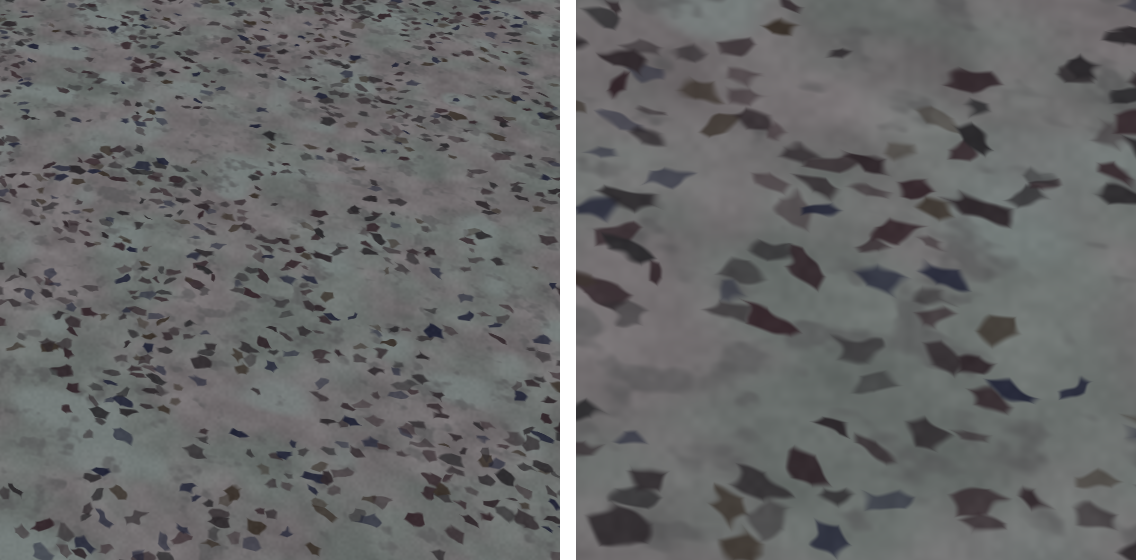
Left, the full canvas; right, a detail of the centre.
Write a three.js fragment shader that draws this texture.

```glsl
varying vec2 vUv;

float hash(vec2 p) {
  vec3 q = fract(vec3(p.xyx) * 0.1031);
  q += dot(q, q.yzx + 33.33);
  return fract((q.x + q.y) * q.z);
}

float noise(vec2 p) {
  vec2 i = floor(p), f = fract(p);
  f = f * f * (3.0 - 2.0 * f);
  return mix(mix(hash(i), hash(i + vec2(1.0, 0.0)), f.x),
             mix(hash(i + vec2(0.0, 1.0)), hash(i + 1.0), f.x), f.y);
}

float fbm(vec2 p) {
  return 0.55 * noise(p) + 0.3 * noise(p * 2.1 + 17.0) + 0.15 * noise(p * 4.3 + 41.0);
}

// Irregular five-sided chip, negative inside
float chipDistance(vec2 p, float radius, vec2 seed) {
  float d = -1.0;
  for (int k = 0; k < 5; k++) {
    float side = float(k);
    float a = side * 1.2566 + 0.5 * hash(seed + side * 7.0);
    float reach = radius * (0.55 + 0.7 * hash(seed + side * 13.0 + 5.0));
    d = max(d, dot(p, vec2(cos(a), sin(a))) - reach);
  }
  return d;
}

// Pale, softly mottled mineral ground
vec3 groundColor(vec2 p) {
  vec3 greenGrey = vec3(0.415, 0.437, 0.428);
  vec3 mauveGrey = vec3(0.443, 0.425, 0.432);
  vec3 color = mix(greenGrey, mauveGrey, smoothstep(0.3, 0.7, fbm(p * 0.22 + 60.0)));
  color += 0.13 * (fbm(p * 0.55 + 9.0) - 0.5);
  float pale = smoothstep(0.66, 0.9, noise(p * 0.3 + 130.0));
  color = mix(color, vec3(0.47, 0.505, 0.5), 0.75 * pale);
  float dusk = smoothstep(0.58, 0.8, fbm(p * 0.9 + 210.0));
  return mix(color, vec3(0.33, 0.33, 0.335), 0.6 * dusk);
}

vec3 chipColor(vec2 seed) {
  vec3 color = mix(vec3(0.16, 0.16, 0.17), vec3(0.21, 0.155, 0.175), hash(seed + 3.0));
  float tint = hash(seed + 71.0);
  color = mix(color, vec3(0.13, 0.14, 0.21), step(0.85, tint));
  return mix(color, vec3(0.22, 0.19, 0.165), step(tint, 0.12));
}

void main() {
  // Tilted slab receding towards the top
  float depth = 1.0 / (1.0 - 0.45 * vUv.y);
  vec2 p = vec2(vUv.x - 0.5, 2.8) * depth;
  p.y += 0.25 * p.x;
  p = p * 27.0 + 100.0;

  vec3 color = groundColor(p);
  float softness = 0.09 * depth;
  vec2 ragged = p + 0.28 * (vec2(noise(p * 2.3), noise(p * 2.3 + 50.0)) - 0.5);
  vec2 cell = floor(p);

  // Dark chips gathered along winding chains
  for (int j = -1; j <= 1; j++) {
    for (int i = -1; i <= 1; i++) {
      vec2 id = cell + vec2(float(i), float(j));
      float chain = abs(noise(id * 0.27 + 5.0) - 0.5);
      float patches = 0.45 + 1.1 * noise(id * 0.13 + 30.0);
      if (hash(id + 19.0) < (0.85 - 2.8 * chain) * patches) {
        vec2 center = id + 0.5 + 0.8 * (vec2(hash(id), hash(id + 37.0)) - 0.5);
        float turn = 2.4 * (hash(id + 11.0) - 0.5);
        vec2 q = ragged - center;
        q = vec2(q.x * cos(turn) + q.y * sin(turn), q.y * cos(turn) - q.x * sin(turn));
        q.y *= 1.0 + 0.9 * hash(id + 23.0);
        float radius = mix(0.26, 0.57, hash(id + 29.0));
        float cover = smoothstep(softness, -softness, chipDistance(q, radius, id));
        color = mix(color, chipColor(id), cover * mix(0.45, 1.0, hash(id + 43.0)));
      }
    }
  }

  // Faint fine grain over the whole surface
  color += 0.025 * (noise(vUv * 190.0) - 0.5);
  gl_FragColor = vec4(color, 1.0);
}
```
